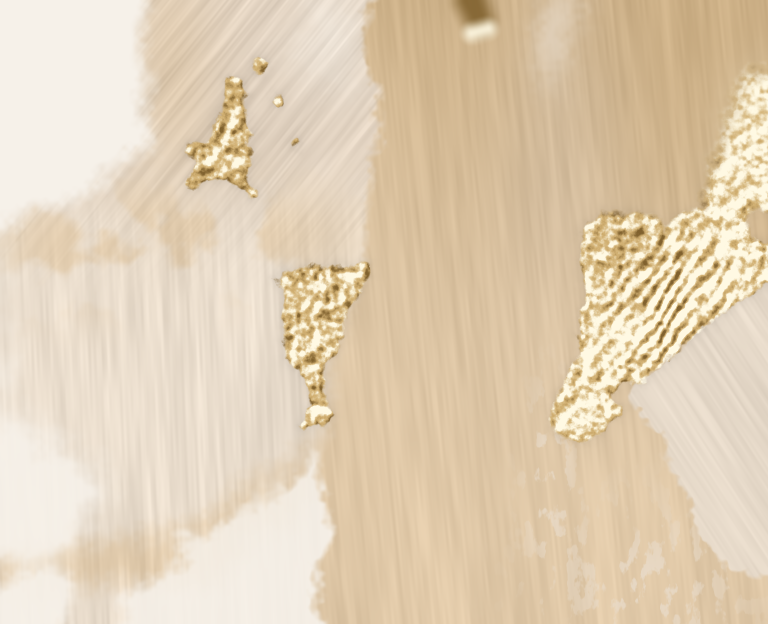
This texture is drawn by a Shadertoy shader. Its source:

```glsl
// Brushed cream and sand paint with torn flakes of gold leaf.
// Ragged half-planes lay out the paint, stretched noise marks the bristles,
// and chains of tapered capsules with a lit relief form the leaf.
#define SAND vec3(.875, .782, .653)
#define DEEP_SAND vec3(.795, .683, .52)
#define PALE vec3(.912, .862, .798)
#define WHITE vec3(.965, .945, .915)
#define BRONZE vec3(.50, .38, .18)
#define GOLD vec3(.82, .69, .45)
#define GLEAM vec3(1., .975, .89)
#define BRISTLE .105
#define RELIEF 1.4

// Flake spines: x, y, radius
const vec3 UPPER[10] = vec3[10](vec3(.374,.868,.01), vec3(.376,.82,.022),
  vec3(.376,.79,.027), vec3(.35,.745,.032), vec3(.303,.762,.006), vec3(.35,.745,.03),
  vec3(.311,.71,.007), vec3(.378,.748,.026), vec3(.38,.715,.013), vec3(.404,.692,.008));
const vec3 MIDDLE[10] = vec3[10](vec3(.515,.46,.03), vec3(.545,.53,.027),
  vec3(.578,.564,.014), vec3(.463,.548,.018), vec3(.495,.52,.04), vec3(.492,.44,.034),
  vec3(.503,.4,.014), vec3(.507,.37,.009), vec3(.511,.34,.02), vec3(.488,.317,.006));
const vec3 RIGHT[10] = vec3[10](vec3(.988,.342,.01), vec3(.93,.335,.046),
  vec3(.965,.42,.036), vec3(.972,.625,.035), vec3(1.03,.615,.045), vec3(1.01,.43,.045),
  vec3(1.12,.575,.085), vec3(1.24,.6,.045), vec3(1.2,.68,.07), vec3(1.225,.85,.04));

float hash(vec2 p) {
  vec3 q = fract(p.xyx * .1031);
  q += dot(q, q.yzx + 33.33);
  return fract((q.x + q.y) * q.z);
}

float noise(vec2 p) {
  vec2 i = floor(p), f = fract(p);
  f *= f * (3. - 2. * f);
  return mix(mix(hash(i), hash(i + vec2(1, 0)), f.x),
    mix(hash(i + vec2(0, 1)), hash(i + 1.), f.x), f.y);
}

float fbm(vec2 p) {
  float sum = 0., amp = .533;
  for (int i = 0; i < 4; i++, amp *= .5) {
    sum += amp * noise(p);
    p = mat2(1.6, 1.2, -1.2, 1.6) * p + 7.3;
  }
  return sum;
}

// Bristle marks; lean is the sideways drift per unit of height
float strokes(vec2 p, float lean) {
  p.x -= lean * p.y;
  return BRISTLE * (.25 * noise(p * vec2(30, 2)) + .4 * noise(p * vec2(105, 6))
    + .35 * noise(p * vec2(230, 14)) - .5);
}

float spot(vec2 p, float x, float y, float w, float h) {
  p = (p - vec2(x, y)) / vec2(w, h);
  return exp(-dot(p, p));
}

float inside(float d, float soft) { return smoothstep(-soft, soft, d); }

float taper(vec2 p, vec3 a, vec3 b) {
  vec2 pa = p - a.xy, ba = b.xy - a.xy;
  float h = clamp(dot(pa, ba) / dot(ba, ba), 0., 1.);
  return length(pa - ba * h) - mix(a.z, b.z, h);
}

float chain(vec2 p, vec3 spine[10]) {
  float d = 9.;
  for (int i = 0; i < 9; i++) d = min(d, taper(p, spine[i], spine[i + 1]));
  return d;
}

// Crumpled height: grain plus slanted ridges
float crumple(vec2 p, vec2 dir, float ridge) {
  return fbm(p * 60.) + .2 * ridge * sin(330. * (dot(p, dir) + .03 * fbm(p * 20.)));
}

vec3 layLeaf(vec3 base, vec2 p, float d, vec2 dir, float ridge, float light, float soft) {
  vec2 e = vec2(-.003, .004);
  float v = crumple(p + e, dir, ridge) - crumple(p - e, dir, ridge);
  v = light + RELIEF * (1. - 25. * soft) * v - .2 * smoothstep(-.008, 0., d);
  v += .4 * noise(p * 150.) - .2;
  vec3 leaf = mix(BRONZE, GOLD, smoothstep(-.1, .42, v));
  leaf = mix(leaf, GLEAM, smoothstep(.36, .82, v));
  return mix(base * (1. - .06 * exp(-max(d, 0.) * 130.)), leaf, inside(-d, soft));
}

vec3 paint(vec2 p) {
  vec2 q = p + .06 * (vec2(fbm(p * 13.), fbm(p * 13. + 40.)) - .5);
  q += .012 * (vec2(noise(p * 110.), noise(p * 110. + 17.)) - .5);
  float patches = fbm(p * 13. + 4.) - .5;
  // Sand ground, deeper toward the upper right
  vec3 col = mix(SAND, DEEP_SAND, smoothstep(.42, 1.2, p.y + .45 * p.x - .27));
  col = mix(col, vec3(.83, .75, .65), .5 * spot(p, .9, .72, .11, .3)) + strokes(p, -.1);
  float flecks = spot(p, .88, .24, .04, .13) + spot(p, 1.04, .06, .15, .12);
  flecks *= smoothstep(.53, .66, fbm(p * vec2(60, 34)));
  col = mix(col, PALE, .65 * spot(q, .9, .95, .035, .09) + .8 * flecks);
  // Pale left side, worn through to sand
  vec3 left = mix(PALE, vec3(.88, .82, .75), smoothstep(.58, .78, p.y));
  left = mix(left, SAND, .6 * spot(p, .27, .89, .08, .22));
  left = mix(left, WHITE, .5 * spot(q, .53, .95, .07, .1));
  float worn = spot(p, .13, .6, .16, .09) + spot(p, .39, .62, .19, .08);
  left = mix(left, SAND, .8 * min(worn, 1.) * inside(patches, .1));
  vec3 bend = vec3(.32, .11, .045);
  float band = min(taper(q, vec3(.03, .09, .035), bend), taper(q, bend, vec3(.52, .26, .025)));
  left = mix(left, SAND, .85 * inside(-band, .035));
  left += 1.4 * mix(strokes(p, -.04), strokes(p, .8), smoothstep(.5, .75, p.y));
  // White corners and smears
  float wedge = min(.72 * q.x - .116 - q.y, q.x - .2) + .14 * patches;
  left = mix(left, WHITE, .85 * inside(wedge, .025));
  float smear = spot(q, .04, .2, .14, .12) + spot(q, .02, .03, .1, .04)
    + .5 * spot(q, 0., .48, .06, .16);
  left = mix(left, WHITE, .9 * smoothstep(.2, .8, smear + 1.3 * smear * patches));
  float corner = min(.235 - q.x, .88 * (q.y - .63 - .55 * q.x));
  left = mix(left, WHITE, inside(corner, .025));
  float edge = .518 + .072 * smoothstep(.4, .62, p.y) - q.x;
  col = mix(col, left, inside(edge, .01 + .04 * spot(p, .54, .42, .3, .12)));
  // Pale wedge on the right
  float slant = min(q.x - 1.214 + .545 * q.y, .9 * q.x - .546 - q.y);
  return mix(col, PALE - .01 + strokes(p, -.65), inside(min(slant, q.y - .08), .006));
}

void mainImage(out vec4 fragColor, in vec2 fragCoord) {
  vec2 p = fragCoord / iResolution.y;
  float tear = .02 * fbm(p * 60.) + .01 * noise(p * 32.) - .015;
  // Small flakes and three specks
  float d = chain(p, UPPER);
  for (float i = 0.; i < 3.; i++)
    d = min(d, length(p - vec2(.417 + .029 * i, .896 - .06 * i)) - .009 + .001 * i);
  vec3 col = layLeaf(paint(p), p, d + tear, vec2(.9, -.4), .1, .46, .003);
  col = layLeaf(col, p, chain(p, MIDDLE) + tear, vec2(1, 0), .3, .54, .003);
  // Large ridged flake, blurred toward its top
  d = max(chain(p, RIGHT), .024 - length(p - vec2(1.22, .635))) + tear;
  float high = smoothstep(.6, .85, p.y);
  float light = .68 - .25 * spot(p, 1.01, .61, .07, .07);
  col = mix(col, GLEAM, .2 * high * exp(-max(d, 0.) * 40.));
  col = layLeaf(col, p, d, vec2(.79, -.61), spot(p, 1.08, .49, .1, .13), light, .003 + .022 * high);
  // Unfocused flake at the top edge
  d = taper(p, vec3(.755, 1, .025), vec3(.768, .968, .022));
  col = mix(col, BRONZE, .9 * inside(-d, .018));
  d = taper(p, vec3(.756, .947, .012), vec3(.782, .954, .012));
  fragColor = vec4(mix(col, GLEAM, .9 * inside(-d, .012)), 1);
}
```
